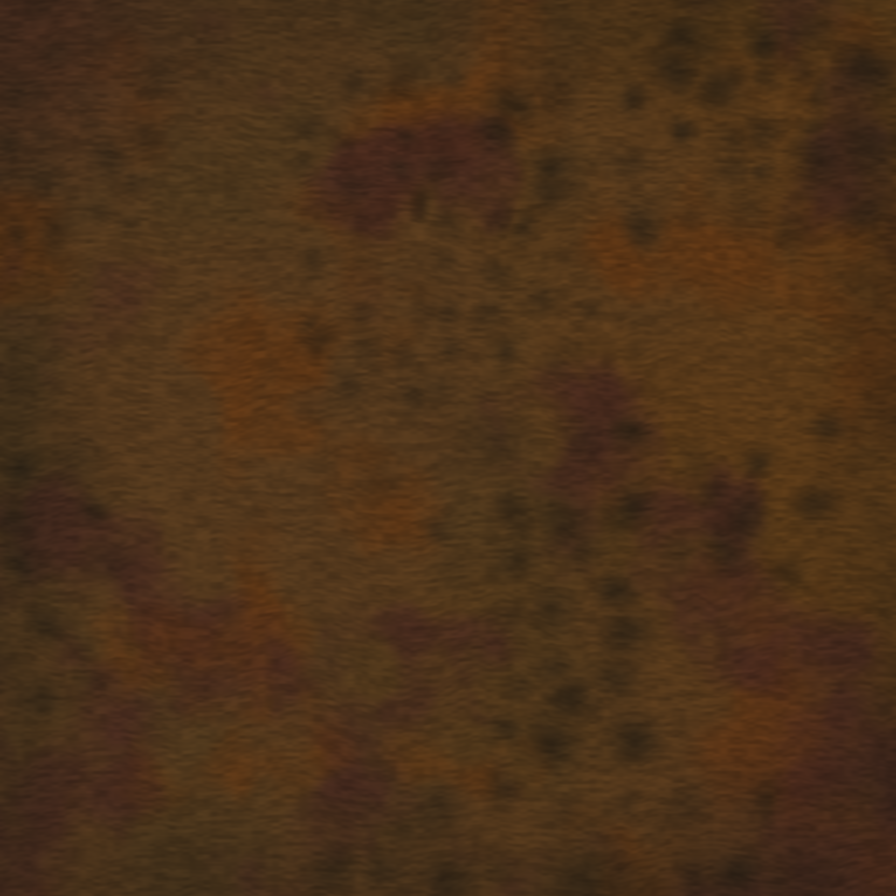
This texture is drawn by a Shadertoy shader. Its source:

```glsl
// Dark brown weathered leather: soft rust, plum and olive stains, blurred spots and a fine crosswise grain.

const vec3 BROWN = vec3(0.325, 0.218, 0.110);
const vec3 RUST  = vec3(0.375, 0.205, 0.070);
const vec3 AMBER = vec3(0.375, 0.225, 0.065);
const vec3 PLUM  = vec3(0.255, 0.140, 0.115);
const vec3 OLIVE = vec3(0.275, 0.205, 0.105);
const vec3 SOOT  = vec3(0.145, 0.115, 0.075);

float hash(vec2 p, float seed) {
    vec3 q = fract(vec3(p.xyx) * 0.1031 + seed * 0.0717);
    q += dot(q, q.yzx + 33.33);
    return fract((q.x + q.y) * q.z);
}

float valueNoise(vec2 p, float seed) {
    vec2 cell = floor(p);
    vec2 f = fract(p);
    f = f * f * f * (f * (f * 6.0 - 15.0) + 10.0);
    float low  = mix(hash(cell, seed), hash(cell + vec2(1, 0), seed), f.x);
    float high = mix(hash(cell + vec2(0, 1), seed), hash(cell + vec2(1, 1), seed), f.x);
    return mix(low, high, f.y);
}

float fbm(vec2 p, float seed) {
    float sum = 0.0;
    float weight = 0.5;
    for (int i = 0; i < 4; i++) {
        sum += weight * valueNoise(p, seed + float(i));
        p = mat2(0.8, 0.6, -0.6, 0.8) * p * 2.0 + 7.3;
        weight *= 0.5;
    }
    return sum / 0.9375;
}

// Soft stain coverage: noise above a threshold, faded in slowly
float stain(vec2 uv, float scale, float seed, float threshold) {
    return smoothstep(threshold, threshold + 0.3, fbm(uv * scale, seed));
}

// Blurred spots on a jittered grid, gathered into loose clusters
float spots(vec2 uv, float cells, float seed) {
    vec2 p = uv * cells;
    vec2 home = floor(p);
    float cover = 0.0;
    for (int y = -1; y <= 1; y++) {
        for (int x = -1; x <= 1; x++) {
            vec2 cell = home + vec2(x, y);
            vec2 center = cell + 0.15 + 0.7 * vec2(hash(cell, seed), hash(cell, seed + 3.0));
            float cluster = smoothstep(0.46, 0.72, valueNoise(cell / cells * 5.0, seed + 5.0));
            float strength = cluster * mix(0.3, 1.0, hash(cell, seed + 8.0));
            float radius = mix(0.24, 0.42, hash(cell, seed + 11.0));
            vec2 d = (p - center) / radius;
            cover = max(cover, strength * exp(-dot(d, d)));
        }
    }
    return cover;
}

// Short, nearly level ridges that wander slightly
float grain(vec2 uv) {
    float drift = 0.012 * valueNoise(uv * vec2(9, 7), 41.0)
                + 0.003 * valueNoise(uv * vec2(45, 30), 43.0);
    vec2 p = vec2(uv.x, uv.y + drift);
    float ridges = valueNoise(p * vec2(62, 235), 47.0) - 0.5;
    float fibres = valueNoise(p * vec2(130, 310), 53.0) - 0.5;
    return 0.7 * ridges + 0.4 * fibres;
}

void mainImage(out vec4 fragColor, in vec2 fragCoord) {
    vec2 uv = fragCoord / iResolution.xy;
    vec2 warp = vec2(valueNoise(uv * 18.0, 61.0), valueNoise(uv * 18.0, 67.0)) - 0.5;
    vec2 p = uv + 0.018 * warp;

    // Broad stains, warmer to the right
    vec3 color = mix(BROWN, OLIVE, 0.55 * stain(p, 5.0, 2.0, 0.48));
    float warmth = smoothstep(0.35, 1.0, uv.x + 0.5 * (fbm(p * 4.0, 9.0) - 0.5));
    color = mix(color, AMBER, 0.45 * warmth);
    color = mix(color, RUST, 0.75 * stain(p, 7.0, 15.0, 0.52));
    color = mix(color, PLUM, 0.75 * stain(p, 7.5, 23.0, 0.50));

    // Plum shade in two opposite corners
    float corner = smoothstep(0.32, 0.0, length(uv - vec2(0, 1)))
                 + smoothstep(0.36, 0.0, length(uv - vec2(1, 0)));
    color = mix(color, PLUM, 0.65 * corner);

    // Dark spots and a ragged dim border
    float dark = max(spots(p, 15.0, 29.0), 0.65 * spots(p + 0.37, 20.0, 37.0));
    color = mix(color, SOOT, 0.72 * dark);
    vec2 edge = min(uv, 1.0 - uv);
    float border = smoothstep(0.13, 0.0, min(edge.x, edge.y)) * fbm(p * 9.0, 71.0);
    color = mix(color, SOOT, 0.5 * border);

    // Relief of the grain
    color *= 1.0 + 0.28 * grain(uv);
    fragColor = vec4(color, 1.0);
}
```
